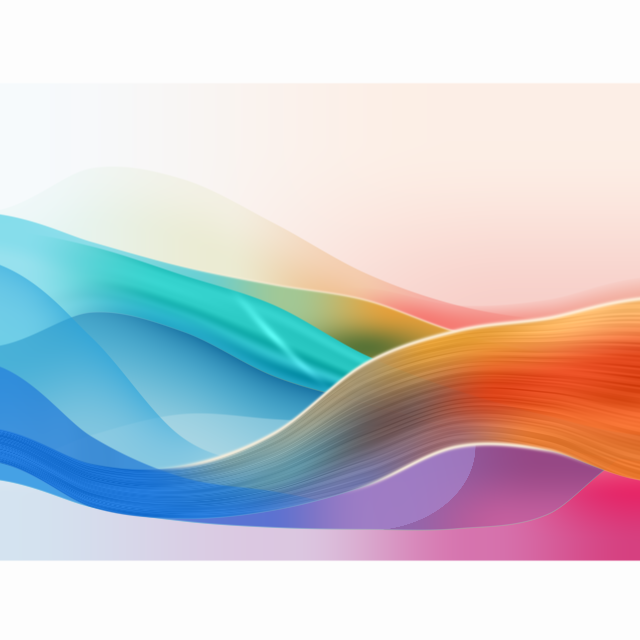
Write a WebGL 1 fragment shader that draws this background.

```glsl
precision highp float;
uniform vec2 u_resolution;

const float PANEL_BOTTOM = .124, PANEL_TOP = .87;
const float STREAKS = 85., STREAK_STRENGTH = .09, RIM_WIDTH = .0035;
const vec3 PAPER = vec3(.992);
const vec3 RIM = vec3(1., .95, .87);
const vec3 CYAN = vec3(.5, .86, .92);
const vec3 TEAL = vec3(.14, .76, .74);
const vec3 DEEP_BLUE = vec3(.05, .4, .6);
const vec3 AZURE = vec3(.1, .45, .84);
const vec3 GOLD = vec3(.92, .64, .22);
const vec3 CORAL = vec3(.96, .47, .44);
const vec3 MAGENTA = vec3(.84, .25, .5);

float hash(vec2 p) {
  vec3 q = fract(p.xyx * .1031);
  q += dot(q, q.yzx + 33.33);
  return fract((q.x + q.y) * q.z);
}

float noise(vec2 p) {
  vec2 i = floor(p), f = fract(p), e = vec2(0, 1);
  f *= f * (3. - 2. * f);
  return mix(mix(hash(i), hash(i + e.yx), f.x), mix(hash(i + e), hash(i + 1.), f.x), f.y);
}

// Cardinal spline weights
vec4 kernel(vec4 t) {
  t = abs(t);
  vec4 inner = 1. - t * t * (2.5 - 1.5 * t);
  vec4 outer = 2. - t * (4. - t * (2.5 - .5 * t));
  return mix(inner, outer, step(1., t)) * step(t, vec4(2));
}

// Smooth height across the canvas from eight even levels
float wave(float x, vec4 left, vec4 right) {
  vec4 a = kernel(7. * x - vec4(0, 1, 2, 3)), b = kernel(7. * x - vec4(4, 5, 6, 7));
  return (dot(a, left) + dot(b, right)) / dot(a + b, vec4(1));
}

float below(float y, float edge) {
  float soft = 1.2 / u_resolution.y;
  return smoothstep(-soft, soft, edge - y);
}

float between(float y, float top, float low) { return below(y, top) * (1. - below(y, low)); }

float glow(float d, float width) { return exp(-d * d / (width * width)); }

float fade(float a, float b, float x) { return 1. - smoothstep(a, b, x); }

vec3 ramp(float x, vec4 s, vec3 a, vec3 b, vec3 c, vec3 d) {
  a = mix(a, b, smoothstep(s.x, s.y, x));
  return mix(mix(a, c, smoothstep(s.y, s.z, x)), d, smoothstep(s.z, s.w, x));
}

void main() {
  vec2 uv = gl_FragCoord.xy / u_resolution;
  float x = uv.x, y = uv.y;

  // Ribbon edges
  float dome = wave(x, vec4(.672, .737, .72, .651), vec4(.573, .523, .499, .49));
  float blush = wave(x, vec4(.5, .5, .52, .54), vec4(.55, .523, .532, .566));
  float body = wave(x, vec4(.665, .622, .583, .555), vec4(.531, .481, .45, .45));
  float tealTop = wave(x, vec4(.64, .615, .57, .523), vec4(.445, .39, .35, .32));
  float tealLow = wave(x, vec4(.46, .512, .482, .412), vec4(.37, .33, .3, .28));
  float pale = wave(x, vec4(.27, .32, .353, .345), vec4(.335, .32, .3, .28));
  float veil = wave(x, vec4(.586, .473, .316, .27), vec4(.25, .22, .2, .2));
  float sweep = wave(x, vec4(.427, .318, .254, .232), vec4(.205, .19, .18, .17));
  float crest = wave(x, vec4(.329, .275, .271, .323), vec4(.432, .483, .503, .533));
  float hem = wave(x, vec4(.277, .208, .19, .203), vec4(.241, .302, .296, .25));
  float base = wave(x, vec4(.25, .208, .186, .176), vec4(.173, .174, .197, .3));

  // Backdrop
  vec3 col = mix(vec3(.965, .98, .99), vec3(.99, .935, .9), smoothstep(0., .7, x));
  col = mix(col, vec3(.96, .76, .74), .75 * smoothstep(.25, .8, x) * fade(.48, .78, y));
  vec3 ground = ramp(x, vec4(0, .45, .75, 1), vec3(.83, .89, .94), vec3(.86, .78, .88), vec3(.84, .45, .68), MAGENTA);
  ground = mix(ground, vec3(.91, .13, .39), smoothstep(.78, 1., x) * smoothstep(.15, .25, y));
  col = mix(col, ground, fade(.22, .35, y));

  // Pale dome and coral blush
  vec3 tint = ramp(x, vec4(.05, .35, .55, .7), vec3(.9, .96, .95), vec3(.92, .92, .82), vec3(.93, .71, .48), CORAL);
  col = mix(col, tint, between(y, dome, crest) * (.45 + .5 * smoothstep(0., .1, dome - y)));
  tint = mix(CORAL, vec3(.95, .68, .62), smoothstep(.65, 1., x));
  col = mix(col, tint, between(y, blush, hem) * smoothstep(-.01, .035, blush - y) * smoothstep(.52, .68, x));

  // Cyan body turning to gold
  tint = ramp(x, vec4(.05, .3, .45, .62), CYAN, vec3(.36, .8, .82), vec3(.62, .78, .58), GOLD);
  float folds = noise(vec2(x * 5., (y - body) * 28.));
  tint = mix(tint, vec3(.7, .91, .95), .4 * folds * fade(.15, .4, x));
  float shade = length((uv - vec2(.57, .455)) / vec2(.1, .035));
  tint = mix(tint, vec3(.22, .4, .18), .85 * glow(shade, 1.));
  col = mix(col, tint, between(y, body, base) * .95);
  col = mix(col, RIM, .5 * glow(y - body, .0022) * smoothstep(.2, .4, x));

  // Teal fold, soft crease and lagoon
  float t = clamp((y - tealLow) / max(tealTop - tealLow, .01), 0., 1.);
  tint = mix(vec3(.08, .6, .72), TEAL, smoothstep(0., .55, t)) + .2 * noise(vec2(x * 4. + 7., t * 7.)) - .1;
  float drop = .51 - y;
  tint += .2 * glow(x - .395 - drop * (.86 + 1.2 * drop), .009) * glow(y - .465, .055);
  col = mix(col, tint, between(y, tealTop, tealLow) * smoothstep(.03, .27, x));
  float under = max(tealLow - y, 0.);
  tint = mix(vec3(.33, .71, .84), vec3(.62, .82, .88), smoothstep(.02, .2, under));
  tint = mix(tint, DEEP_BLUE, .85 * exp(-under * 26.) * smoothstep(0., .35, x));
  col = mix(col, tint, between(y, tealLow, base));
  col = mix(col, vec3(.73, .87, .91), .45 * between(y, pale, base));

  // Blue veil
  float veilMask = between(y, veil, base) * fade(.2, .42, x);
  col = mix(col, vec3(.16, .64, .86), veilMask * (.22 + .4 * exp(-18. * max(veil - y, 0.))));

  // Violet underside with a lavender lobe
  tint = ramp(x, vec4(.05, .4, .62, .85), vec3(.25, .62, .9), vec3(.33, .42, .82), vec3(.56, .37, .66), vec3(.6, .25, .5));
  tint = mix(tint, vec3(.78, .34, .6), smoothstep(.62, .8, x) * fade(.18, .28, y));
  float lobe = length((uv - vec2(.573, .303)) / vec2(.17, .132));
  tint = mix(tint, vec3(.66, .51, .81), .65 * max(below(lobe, 1.), below(x, .573)) * smoothstep(.42, .58, x));
  col = mix(col, tint, between(y, hem, base) * .93);

  // Front ribbon from azure through umber to orange
  float v = clamp((y - hem) / max(crest - hem, .01), 0., 1.);
  vec3 upper = ramp(x, vec4(.2, .38, .55, .68), AZURE, vec3(.5, .63, .63), vec3(.66, .56, .4), GOLD);
  upper = mix(upper, vec3(.99, .73, .42), smoothstep(.72, .95, x));
  vec3 middle = ramp(x, vec4(.2, .45, .63, .78), AZURE, vec3(.36, .57, .64), vec3(.43, .3, .28), vec3(.87, .25, .09));
  vec3 lower = ramp(x, vec4(.25, .55, .7, .84), AZURE, vec3(.42, .44, .66), vec3(.63, .42, .44), vec3(.95, .5, .2));
  float core = mix(.42, .66, smoothstep(.72, 1., x));
  tint = mix(mix(lower, middle, smoothstep(0., core, v)), upper, smoothstep(core, .97, v));
  float grain = noise(vec2(x * 6., v * STREAKS + x * 30.)) + noise(vec2(x * 9., v * 6. - x * 5.)) - 1.;
  col = mix(col, tint + STREAK_STRENGTH * grain, between(y, crest, hem) * .96);

  // Azure sweep and bright rims
  col = mix(col, AZURE + .05 * grain, .65 * between(y, sweep, hem) * fade(.32, .58, x));
  float rim = glow(y - crest, RIM_WIDTH) * smoothstep(.22, .34, x);
  rim = max(rim, glow(y - hem, RIM_WIDTH) * smoothstep(.52, .64, x) * fade(.8, .96, x));
  col = mix(col, RIM, .85 * rim);

  // Blank margins
  gl_FragColor = vec4(mix(PAPER, col, between(y, PANEL_TOP, PANEL_BOTTOM)), 1);
}
```
